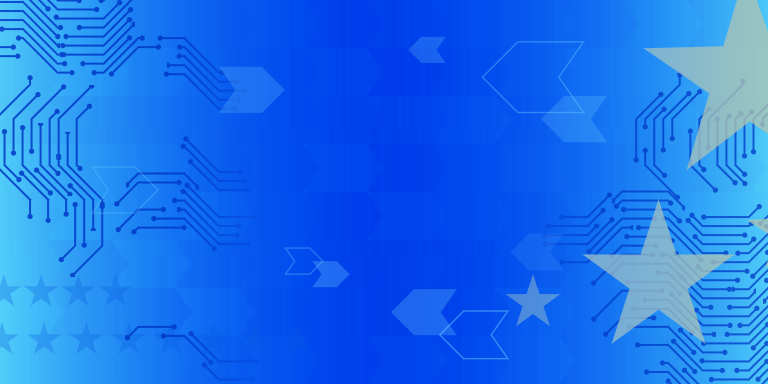
This background is drawn by a WebGL 2 fragment shader. Its source:

```glsl
#version 300 es
precision highp float;
// Blue technology backdrop: a bright-edged gradient with faint arrow bands,
// octilinear circuit traces on both sides, translucent arrows and pale stars.
// Space is 2 wide by 1 high; every shape is a signed distance, edge-smoothed.
uniform vec2 u_resolution;
out vec4 fragColor;

float hash(vec2 p) {
  p = fract(p * vec2(0.1731, 0.3179) + 0.37);
  p += dot(p, p.yx + 23.45);
  return fract(p.x * p.y * 7.31);
}

float cover(float d) { return clamp(0.5 - d * u_resolution.y, 0.0, 1.0); }

float box(vec2 p, vec2 low, vec2 high) {
  vec2 d = max(low - p, p - high);
  return max(d.x, d.y);
}

// Five-pointed star, folded onto half of one arm
float star(vec2 p, float radius, float turn) {
  float sector = 1.256637;
  float a = mod(atan(p.x, p.y) + turn + 0.5 * sector, sector) - 0.5 * sector;
  vec2 q = length(p) * vec2(cos(a), abs(sin(a)));
  return dot(q - vec2(radius, 0.0), vec2(0.309, 0.951));
}

// Arrow block pointing to +x, with a notched tail
float arrow(vec2 p, float h) {
  float w = 1.43 * h, y = abs(p.y);
  float tip = (p.x + y - w) * 0.707;
  float tail = (0.7 * (h - y) - p.x - w) * 0.82;
  return max(y - h, max(tip, tail));
}

// Areas filled with upright traces
float uprightZone(vec2 p) {
  float left = max(box(p, vec2(-0.2, 0.19), vec2(0.28, 0.80)), 0.50 - 1.33 * p.x - p.y);
  float right = max(box(p, vec2(1.55, 0.48), vec2(2.2, 0.81)), p.y - p.x + 0.955);
  float clump = box(p, vec2(1.38, 0.45), vec2(1.49, 0.61));
  return min(left, min(right, clump));
}

// Areas filled with level traces
float levelZone(vec2 p) {
  float d = box(p, vec2(-0.2, 0.80), vec2(0.49, 1.1));
  d = min(d, box(p, vec2(0.30, 0.32), vec2(0.69, 0.57)));
  d = min(d, box(p, vec2(0.47, 0.55), vec2(0.64, 0.84)));
  d = min(d, max(box(p, vec2(0.20, 0.08), vec2(0.62, 0.24)), abs(p.y + 0.4 * p.x - 0.29) - 0.05));
  d = min(d, box(p, vec2(0.48, -0.1), vec2(0.76, 0.09)));
  float right = max(box(p, vec2(1.40, -0.1), vec2(2.2, 0.50)), 1.66 - p.x - 0.7 * p.y);
  return min(d, right);
}

// Sideways shift of a trace: flats joined by 45 degree ramps
float bend(float x) { return clamp(abs(mod(x, 0.42) - 0.21) - 0.06, 0.0, 0.09); }

// Parallel bent tracks cut into runs, each ending in round pads
float traces(vec2 p, bool upright) {
  float pitch = 0.0235, span = 0.19;
  float v = p.y - bend(p.x);
  float row = floor(v / pitch), middle = (row + 0.5) * pitch;
  float slope = (bend(p.x + 0.001) - bend(p.x)) * 1000.0;
  float across = (v - middle) * inversesqrt(1.0 + slope * slope);
  float u = p.x / span + hash(vec2(row, 3.0));
  float t = (fract(u) - 0.5) * span;
  float reach = span * mix(0.30, 0.50, hash(vec2(row, floor(u) + 17.0)));
  float x0 = p.x - t - reach, x1 = p.x - t + reach;
  vec2 a = vec2(x0, middle + bend(x0)), b = vec2(x1, middle + bend(x1));
  float outside = upright ? max(uprightZone(a.yx), uprightZone(b.yx))
                          : max(levelZone(a), levelZone(b));
  if (outside > 0.0) return 0.0;
  float line = max(abs(across) - 0.0026, abs(t) - reach);
  float pads = min(length(p - a), length(p - b)) - 0.0068;
  return cover(min(line, pads));
}

void main() {
  vec2 p = gl_FragCoord.xy / u_resolution * vec2(2.0, 1.0);

  // Deep blue middle rising to sky blue at both sides
  float d = abs(p.x - 1.01);
  vec3 col = vec3(0.31 * pow(d, 2.4), 0.25 + 0.54 * pow(d, 1.7), 0.92 + 0.055 * d);

  // Faint arrow-edged bands and thin upright streaks
  float band = floor(p.y * 8.0);
  float zig = abs(fract(p.y * 8.0) - 0.5) * 0.09;
  float tone = hash(vec2(floor((p.x + zig) * 6.0), band)) - 0.5;
  float streak = hash(vec2(floor(p.x * 90.0), floor(p.y * 3.0))) - 0.5;
  col += vec3(0.25, 1.0, 0.3) * (0.035 * tone + 0.012 * streak);

  // Rows of dim stars at the lower left
  for (int i = 0; i < 12; i++) {
    float k = float(i);
    vec2 c = i < 8 ? vec2(0.005 + 0.11 * k, 0.115) : vec2(0.01 + 0.097 * (k - 8.0), 0.24);
    col = mix(col, vec3(0.02, 0.34, 0.87), 0.28 * cover(star(p - c, 0.046, 0.0)));
  }

  // Circuit traces, fading toward the middle
  float fade = p.x < 1.0 ? mix(0.85, 0.18, smoothstep(0.42, 0.72, p.x))
                         : mix(0.35, 0.75, smoothstep(1.38, 1.6, p.x));
  float wires = max(traces(p, false), traces(p.yx, true));
  col = mix(col, vec3(0.0, 0.22, 0.78), wires * fade);

  // Arrows: centre, signed half height (sign is heading), opacity (negative for outline)
  vec4 arrows[10] = vec4[10](
    vec4(0.656, 0.766, 0.060, 0.24), vec4(1.112, 0.870, -0.034, 0.24),
    vec4(1.495, 0.690, -0.060, 0.24), vec4(1.104, 0.187, -0.060, 0.28),
    vec4(0.862, 0.286, 0.034, 0.30), vec4(1.398, 0.344, -0.048, 0.12),
    vec4(1.388, 0.799, -0.092, -0.40), vec4(1.234, 0.128, -0.062, -0.50),
    vec4(0.792, 0.320, 0.034, -0.35), vec4(0.326, 0.505, 0.060, -0.30));
  for (int i = 0; i < 10; i++) {
    vec4 s = arrows[i];
    float shape = arrow((p - s.xy) * vec2(sign(s.z), 1.0), abs(s.z));
    if (s.w < 0.0) shape = abs(shape) - 0.0018;
    col = mix(col, vec3(0.42, 0.80, 1.0), abs(s.w) * cover(shape));
  }

  // Pale stars on the right: centre, radius, turn
  vec4 stars[4] = vec4[4](vec4(1.950, 0.793, 0.286, 0.026), vec4(1.715, 0.273, 0.208, 0.0),
    vec4(1.388, 0.211, 0.075, 0.0), vec4(2.056, 0.398, 0.115, 0.06));
  for (int i = 0; i < 4; i++) {
    vec4 s = stars[i];
    float opacity = i == 2 ? 0.5 : 0.78;
    vec3 cream = mix(vec3(0.58, 0.74, 0.80), vec3(0.68, 0.77, 0.70), smoothstep(1.6, 2.0, p.x));
    col = mix(col, cream, opacity * cover(star(p - s.xy, s.z, s.w)));
  }
  fragColor = vec4(col, 1.0);
}
```
